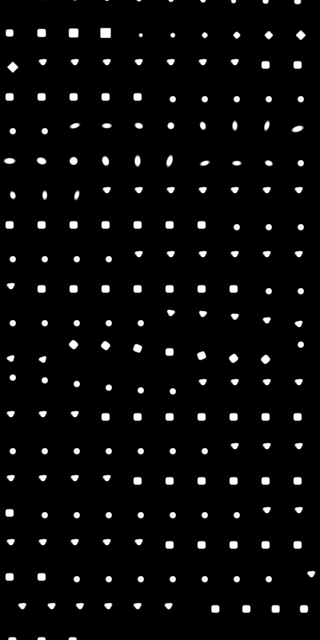
Reproduce this pattern procedurally as a WebGL 1 fragment shader.

```glsl
precision mediump float;
// White dots on black: a ten by twenty grid of blobs in runs of seven that grow, stretch, rise and slide.

uniform vec2 u_resolution;

const float PI = 3.14159265;
const vec2 GRID = vec2(10.0, 20.0);
const float RUN = 7.0;      // dots in one run
const float KINDS = 3.0;    // trefoil, square, round
const float TRAVEL = 0.23;  // reach of a moving dot, in cells

// Picks the value that belongs to a kind of dot
float pick(float kind, float trefoil, float square, float disc) {
  return kind < 0.5 ? trefoil : (kind < 1.5 ? square : disc);
}

// 1.0 where a and b are the same whole number
float same(float a, float b) {
  return 1.0 - step(0.5, abs(a - b));
}

vec2 rotate(vec2 p, float angle) {
  float c = cos(angle), s = sin(angle);
  return vec2(c * p.x + s * p.y, c * p.y - s * p.x);
}

float roundedBox(vec2 p, float halfSize, float roundness) {
  float corner = halfSize * roundness;
  vec2 q = abs(p) - halfSize + corner;
  return length(max(q, 0.0)) + min(max(q.x, q.y), 0.0) - corner;
}

// Heart-like blob with two lobes above and one below
float trefoilBlob(vec2 p, float radius, float lobe) {
  float angle = atan(p.y, p.x + 1e-5);
  return length(p) - radius * (1.0 + lobe * sin(3.0 * angle));
}

// Signed distance to the dot with this index; p is measured from its cell centre
float dotDistance(vec2 p, float index) {
  float run = floor((index + 0.5) / RUN);
  float stepInRun = index - run * RUN;
  float series = floor((run + 0.5) / KINDS);
  float kind = run - series * KINDS;

  float progress = stepInRun / (RUN - 1.0);
  float swing = cos(PI * progress);

  // Series that vary one property along each run
  float grows = same(series, 0.0);
  float stretches = same(series, 2.0);
  float rises = same(series, 5.0);
  float slides = same(series, 9.0);

  // Resting place of each kind
  vec2 place = vec2(pick(kind, -0.16, -0.20, -0.10),
                    pick(kind, 0.07, -0.03, -0.10));
  place.x = mix(place.x, TRAVEL * swing, slides);
  place.y = mix(place.y, TRAVEL * swing, rises);

  float size = pick(kind, 0.103, 0.122, 0.097);
  size *= mix(1.0, mix(0.6, 1.3, progress), grows);

  float roundness = pick(kind, 0.5, 0.6, 1.0);
  roundness = mix(roundness, mix(1.0, 0.25, progress), grows);
  roundness = mix(roundness, 1.0, stretches);

  float angle = pick(kind, 0.1, 0.0, PI * 0.25);
  angle -= rises * pick(kind, 0.25, 0.75, 0.75) * swing;
  angle = mix(angle, 0.3 * cos(0.5 * PI * stepInRun), stretches);

  // Wide at the start of a stretched run, tall at its end
  float aspect = mix(pick(kind, 1.1, 1.03, 1.0), exp(0.36 * swing), stretches);
  vec2 q = rotate(p - place, angle);
  q *= vec2(1.0 / aspect, aspect);

  float d = kind < 0.5 ? trefoilBlob(q, size, 0.3 * (1.0 - roundness))
                       : roundedBox(q, size, roundness);
  return d / max(aspect, 1.0 / aspect);
}

void main() {
  vec2 uv = gl_FragCoord.xy / u_resolution;

  // Cells are numbered left to right, then downward; rows centre on whole numbers
  vec2 grid = vec2(uv.x, 1.0 - uv.y) * GRID;
  float column = floor(grid.x);
  float row = floor(grid.y + 0.5);
  vec2 p = vec2(grid.x - column - 0.5, row - grid.y);

  float edge = 0.9 * GRID.x / u_resolution.x;
  float ink = 1.0 - smoothstep(-edge, edge, dotDistance(p, row * GRID.x + column));
  gl_FragColor = vec4(vec3(ink), 1.0);
}
```
